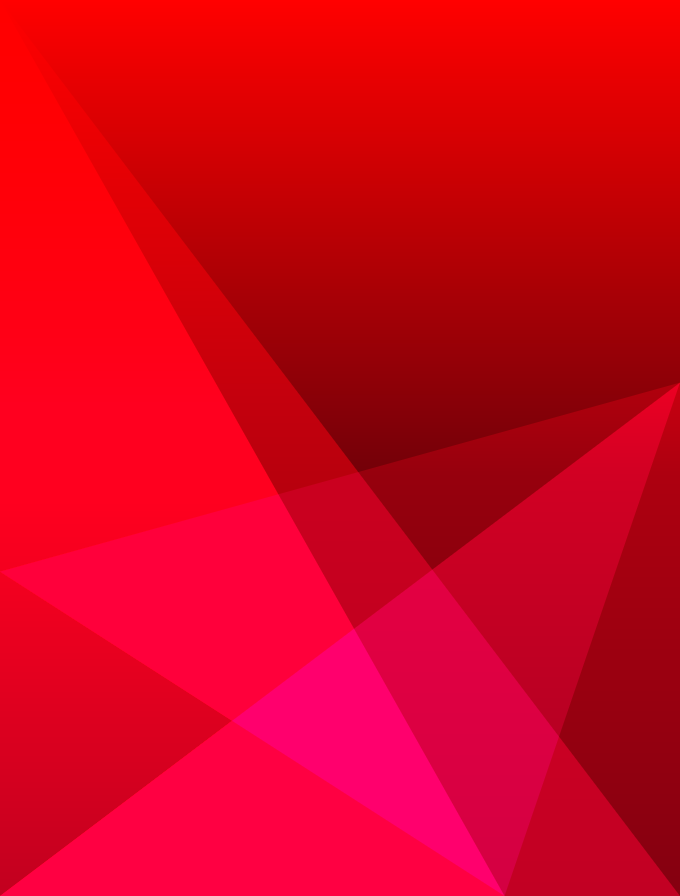
Write a Shadertoy shader that draws this background.

```glsl
// Corners of the beams, in canvas fractions
const vec2 TOP_LEFT     = vec2(0.0, 1.0);
const vec2 BOTTOM_LEFT  = vec2(0.0, 0.0);
const vec2 BOTTOM_RIGHT = vec2(1.0, 0.0);
const vec2 LEFT_TIP     = vec2(0.0, 0.362);
const vec2 RIGHT_TIP    = vec2(1.0, 0.573);
const vec2 FLOOR_TIP    = vec2(0.742, 0.0);

// Backdrop red from top to knee to floor
const float RED_KNEE    = 0.45;
const float RED_FLOOR   = 0.29;
const float KNEE_DEPTH  = 0.53;

// Strength of each translucent layer
const float SHARD_RED   = 0.14;
const float RAMP_RED    = 0.23;
const float WIDE_MIX    = 0.50;
const float BURN_GAIN   = 3.2;
const float BURN_WHITE  = 0.72;

// Pink tint, growing with the square of the overlap
const float BASE_BLUE   = 0.03;
const float PINK_GAIN   = 0.0225;
const float RAMP_PINK   = 1.2;
const float TINT_DEPTH  = 0.45;

// Smooth coverage of the half plane to the left of a -> b
float leftOf(vec2 p, vec2 a, vec2 b) {
    vec2 scale = iResolution.xy / iResolution.y;
    vec2 along = normalize((b - a) * scale);
    vec2 offset = (p - a) * scale;
    float dist = along.x * offset.y - along.y * offset.x;
    return clamp(dist * iResolution.y + 0.5, 0.0, 1.0);
}

float triangle(vec2 p, vec2 a, vec2 b, vec2 c) {
    return leftOf(p, a, b) * leftOf(p, b, c) * leftOf(p, c, a);
}

float backdropRed(float depth) {
    float upper = mix(1.0, RED_KNEE, min(depth / KNEE_DEPTH, 1.0));
    float lower = max(depth - KNEE_DEPTH, 0.0) / (1.0 - KNEE_DEPTH);
    return upper - (RED_KNEE - RED_FLOOR) * lower;
}

void mainImage(out vec4 fragColor, in vec2 fragCoord) {
    vec2 uv = fragCoord / iResolution.xy;
    float depth = 1.0 - uv.y;

    // Layer masks
    float wide   = leftOf(uv, BOTTOM_RIGHT, TOP_LEFT);
    float narrow = leftOf(uv, FLOOR_TIP, TOP_LEFT);
    float ramp   = leftOf(uv, RIGHT_TIP, BOTTOM_LEFT);
    float shard  = triangle(uv, LEFT_TIP, FLOOR_TIP, RIGHT_TIP);

    // Red: add the lower layers, lighten the wide beam, burn in the narrow one
    float red = backdropRed(depth) + SHARD_RED * shard + RAMP_RED * ramp;
    red = mix(red, 1.0, WIDE_MIX * wide);
    float burned = clamp(1.0 + BURN_GAIN * (red - BURN_WHITE), 0.0, 1.0);
    red = mix(red, burned, narrow);

    // Blue: overlapping layers shift towards pink
    float fade = min(depth / TINT_DEPTH, 1.0);
    float overlap = (wide + narrow) * fade + shard + RAMP_PINK * ramp;
    float blue = BASE_BLUE * fade + PINK_GAIN * overlap * overlap;

    fragColor = vec4(red, 0.0, blue, 1.0);
}
```
